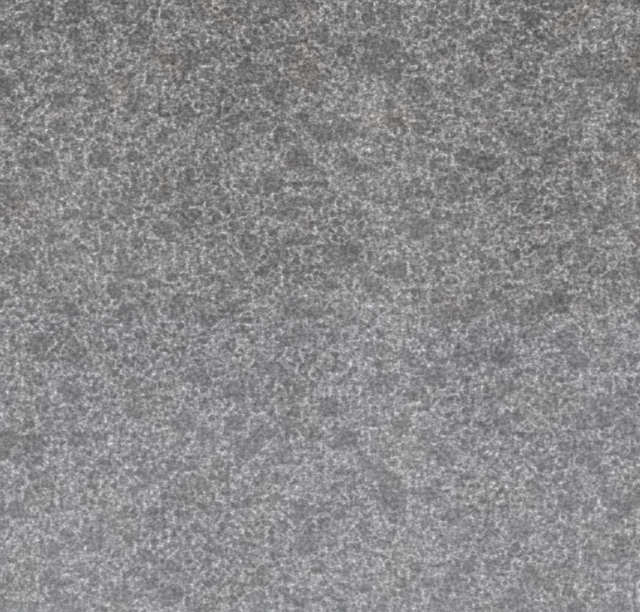
Reproduce this texture procedurally as a WebGL 1 fragment shader.

```glsl
precision highp float;
// Honed grey basalt: soft dark round grains of three sizes lie in a paler,
// finely speckled ground. Grains are jittered discs in a cell grid; speckle,
// streaks and stains are gradient noise, with a darker, warmer upper side.

uniform vec2 u_resolution;

#define GROUND_LEVEL 0.578
#define GRAIN_DEPTH 0.112
#define SPECKLE 0.175
#define STREAK 0.06
#define CLOUD 0.045
#define SHADE 0.075
#define EDGE_WOBBLE 0.0045
#define LARGE_CELLS 22.0
#define MEDIUM_CELLS 42.0
#define SMALL_CELLS 76.0

vec3 hash3(vec2 cell) {
  vec3 q = fract(cell.xyx * vec3(0.1031, 0.1030, 0.0973));
  q += dot(q, q.yxz + 33.33);
  return fract((q.xxy + q.yzz) * q.zyx);
}

vec2 gradientAt(vec2 cell) {
  float angle = 6.2832 * hash3(cell + 17.0).x;
  return vec2(cos(angle), sin(angle));
}

// Gradient noise, roughly -0.7 to 0.7
float gradientNoise(vec2 p) {
  vec2 i = floor(p);
  vec2 f = p - i;
  vec2 u = f * f * f * (f * (f * 6.0 - 15.0) + 10.0);
  float a = dot(gradientAt(i), f);
  float b = dot(gradientAt(i + vec2(1.0, 0.0)), f - vec2(1.0, 0.0));
  float c = dot(gradientAt(i + vec2(0.0, 1.0)), f - vec2(0.0, 1.0));
  float d = dot(gradientAt(i + vec2(1.0, 1.0)), f - vec2(1.0, 1.0));
  return mix(mix(a, b, u.x), mix(c, d, u.x), u.y);
}

// Strength of the darkest grain covering p; one possible grain per cell
float grains(vec2 p, float cells, float presence, float seed) {
  vec2 q = p * cells;
  vec2 home = floor(q);
  float cover = 0.0;
  for (int y = -1; y <= 1; y++) {
    for (int x = -1; x <= 1; x++) {
      vec2 cell = home + vec2(float(x), float(y));
      vec3 place = hash3(cell + seed);
      vec3 kind = hash3(cell + seed + 131.0);
      float radius = mix(0.2, 0.45, kind.x);
      float dist = length((q - cell - place.xy) * vec2(0.95, 1.08));
      float disc = 1.0 - smoothstep(radius * 0.72, radius * 1.2, dist);
      cover = max(cover, disc * step(kind.y, presence) * mix(0.55, 1.0, kind.z));
    }
  }
  return cover;
}

void main() {
  vec2 p = gl_FragCoord.xy / u_resolution.y;
  float height = p.y;

  // Ragged grain outlines
  vec2 wobble = vec2(gradientNoise(p * 95.0), gradientNoise(p * 95.0 + 53.0));
  vec2 w = p + EDGE_WOBBLE * wobble;
  float grain = grains(w, LARGE_CELLS, 0.5, 11.0);
  grain = max(grain, grains(w, MEDIUM_CELLS, 0.75, 47.0));
  grain = max(grain, 0.9 * grains(w, SMALL_CELLS, 0.7, 83.0));

  // Fine speckle, calmer inside the grains and livelier towards the top
  float speckle = gradientNoise(p * 125.0 + 7.0)
                + 0.8 * gradientNoise(p * vec2(205.0, 235.0) + 29.0);
  speckle += 0.5 * max(speckle, 0.0) * speckle;
  speckle *= mix(1.15, 0.65, grain) * mix(0.92, 1.12, height);

  // Level streaks in the ground and broad cloudy patches
  float streak = gradientNoise(p * vec2(30.0, 95.0) + 61.0) * mix(1.2, 0.6, height);
  float cloud = gradientNoise(p * vec2(4.0, 6.0) + 3.0)
              + 0.7 * gradientNoise(p * vec2(11.0, 15.0) + 19.0);

  float level = GROUND_LEVEL - GRAIN_DEPTH * grain * mix(0.88, 1.12, height)
              + SPECKLE * speckle + STREAK * streak + CLOUD * cloud
              + SHADE * (0.5 - height);

  // Cool ground, faintly brown stains and upper grains
  float stain = smoothstep(0.1, 0.5, gradientNoise(p * 13.0 + 41.0));
  float warmth = clamp(0.5 * stain + 0.5 * height * height, 0.0, 1.0);
  vec3 coolTint = vec3(-0.003, 0.0, 0.008);
  vec3 warmTint = vec3(0.010, -0.001, -0.009);
  gl_FragColor = vec4(clamp(level + mix(coolTint, warmTint, warmth), 0.0, 1.0), 1.0);
}
```
